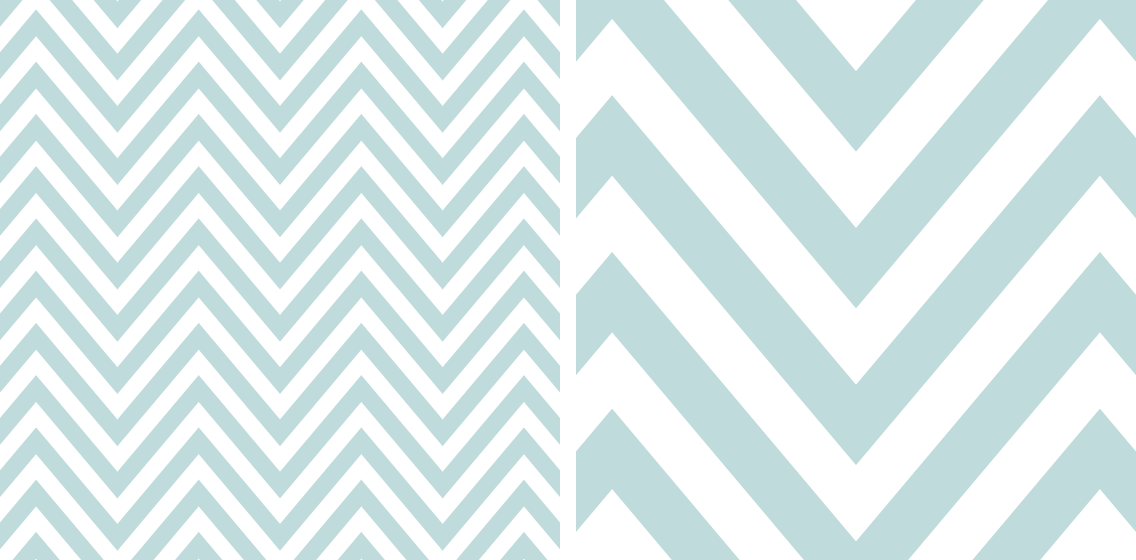
Left: the whole. Right: its middle third, enlarged.
This pattern is drawn by a WebGL 2 fragment shader. Its source:

```glsl
#version 300 es
precision highp float;
// Pale teal chevron stripes zigzagging across a white ground.

uniform vec2 u_resolution;
out vec4 outColor;

// Horizontal distance to the nearest valley of the zigzag.
float valleyDistance(float x, float period) {
    return abs(fract((x - 0.5) / period + 0.5) - 0.5) * period;
}

// Signed distance to the stripe edges, negative inside a stripe.
float chevronDistance(vec2 uv) {
    float slope = 1.187;
    float spacing = 0.0933;
    float stripeHeight = 0.0479;
    float depth = 0.9975 - uv.y + slope * valleyDistance(uv.x, 0.29036);
    float offset = depth - 0.5 * stripeHeight;
    float fromCentre = abs(fract(offset / spacing + 0.5) - 0.5) * spacing;
    return (fromCentre - 0.5 * stripeHeight) / length(vec2(slope, 1.0));
}

void main() {
    vec2 uv = gl_FragCoord.xy / u_resolution;
    float softness = 0.6 / min(u_resolution.x, u_resolution.y);
    float stripe = 1.0 - smoothstep(-softness, softness, chevronDistance(uv));

    vec3 white = vec3(1.0);
    vec3 paleTeal = vec3(0.753, 0.859, 0.863);
    outColor = vec4(mix(white, paleTeal, stripe), 1.0);
}
```
